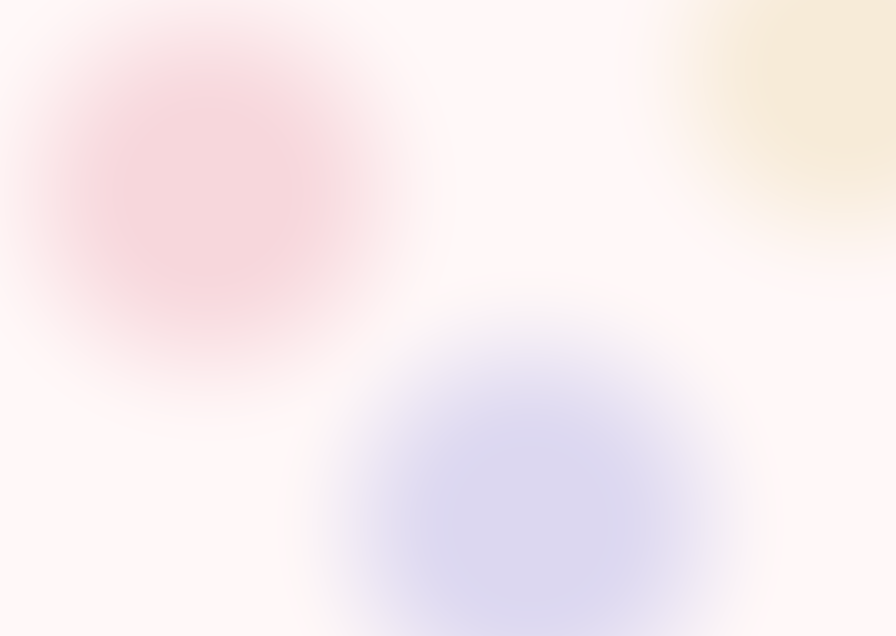
Reproduce this background procedurally as a Shadertoy shader.

```glsl
// Soft disc: full at the core, fading across a wide blurred rim
float softDisc(vec2 point, vec2 center, float radius, float blur) {
    return 1.0 - smoothstep(radius - blur, radius + blur, distance(point, center));
}

void mainImage(out vec4 fragColor, in vec2 fragCoord) {
    // Canvas height is one unit
    vec2 point = fragCoord / iResolution.y;
    float aspect = iResolution.x / iResolution.y;

    vec3 blush = vec3(1.0, 0.971, 0.971);
    vec3 rose = vec3(0.969, 0.843, 0.863);
    vec3 lavender = vec3(0.863, 0.845, 0.943);
    vec3 cream = vec3(0.969, 0.922, 0.847);

    // Three blurred discs over the pale ground
    vec3 color = blush;
    color = mix(color, rose, softDisc(point, vec2(0.232 * aspect, 0.698), 0.256, 0.145));
    color = mix(color, cream, softDisc(point, vec2(0.944 * aspect, 0.890), 0.238, 0.135));
    color = mix(color, lavender, softDisc(point, vec2(0.592 * aspect, 0.176), 0.263, 0.145));

    fragColor = vec4(color, 1.0);
}
```
